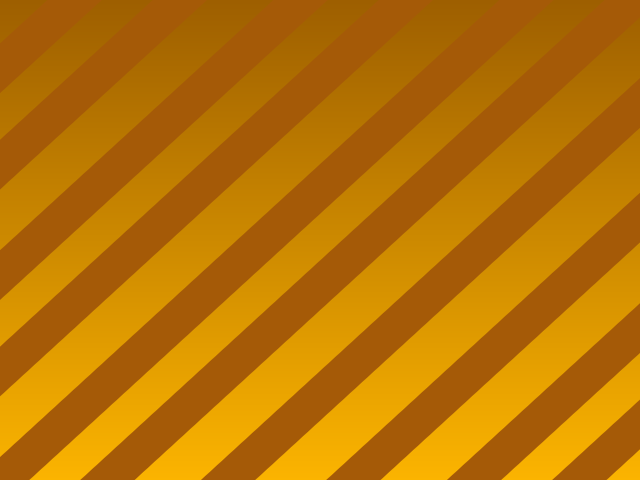
Reproduce this pattern procedurally as a WebGL 2 fragment shader.

```glsl
#version 300 es
precision highp float;
// Diagonal brown stripes over a vertical amber gradient.
// Stripes come in pairs with a narrow and a wide gap, plus one extra slip;
// each is the distance to a slanted line, measured in canvas heights.

uniform vec2 u_resolution;
out vec4 fragColor;

const int STRIPE_COUNT = 10;
const float SLANT = 1.0923;        // sideways run per unit of rise
const float HALF_WIDTH = 0.0566;   // measured along the top edge
const vec3 STRIPE_BROWN = vec3(0.647, 0.353, 0.027);
const vec3 DARK_AMBER = vec3(0.618, 0.372, 0.0);
const vec3 BRIGHT_AMBER = vec3(0.985, 0.705, 0.0);

// Where the centre line of a stripe meets the top edge.
float stripeCentre(float index) {
    float firstCentre = 0.1554;
    float narrowStep = 0.2193;
    float pairGap = 0.0321 * floor(index / 2.0);
    float slip = 0.0417 * step(6.5, index);
    return firstCentre + narrowStep * index + pairGap + slip;
}

// Signed distance to a slanted band, negative inside.
float bandDistance(float across, float centre, float halfWidth, float slant) {
    return (abs(across - centre) - halfWidth) * inversesqrt(1.0 + slant * slant);
}

// Edge coverage smoothed over about one pixel.
float coverage(float dist, float pixel) {
    return clamp(0.5 - dist / pixel, 0.0, 1.0);
}

void main() {
    float pixel = 1.0 / u_resolution.y;
    vec2 p = gl_FragCoord.xy * pixel;

    // Background, brightest at the bottom.
    vec3 colour = mix(BRIGHT_AMBER, DARK_AMBER, p.y);

    // Slide each point along its diagonal to the top edge.
    float across = p.x + (1.0 - p.y) * SLANT;

    // Nearest stripe.
    float dist = 1e3;
    for (int i = 0; i < STRIPE_COUNT; i++) {
        float centre = stripeCentre(float(i));
        dist = min(dist, bandDistance(across, centre, HALF_WIDTH, SLANT));
    }

    colour = mix(colour, STRIPE_BROWN, coverage(dist, pixel));
    fragColor = vec4(colour, 1.0);
}
```
